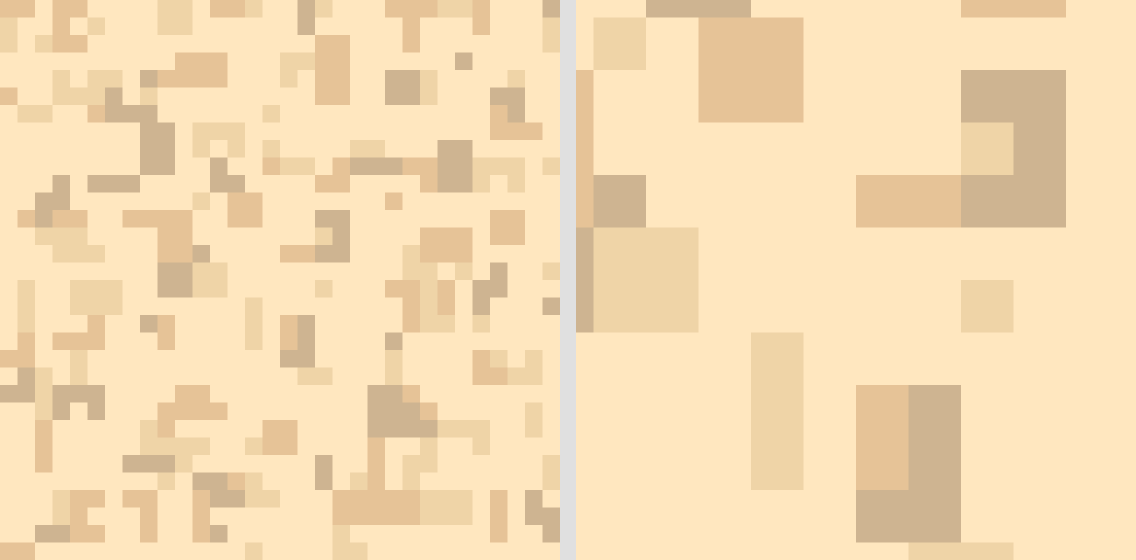
Left, the full canvas; right, a detail of the centre.
Reproduce this pattern procedurally as a Shadertoy shader.

```glsl
// Desert digital camouflage: small blocky pieces in three tans scattered on a sand ground.

const float CELLS = 32.0;   // grid cells across the canvas
const float BLOCK = 4.0;    // cells per scatter block, one piece at most in each

const vec3 SAND  = vec3(1.00, 0.906, 0.749);
const vec3 STRAW = vec3(0.937, 0.831, 0.655);
const vec3 CLAY  = vec3(0.902, 0.765, 0.592);
const vec3 STONE = vec3(0.808, 0.706, 0.569);

// Pieces as 3x3 bit masks: single, bars, corners, square, step, cup, slab
const int PIECES[10] = int[10](1, 1, 3, 7, 11, 15, 27, 51, 47, 63);

float hash(vec2 p, float seed) {
    return fract(sin(dot(p, vec2(127.1, 311.7)) + seed * 74.7) * 43758.5453);
}

// Is this local cell filled by the piece, after a random turn and flip?
bool pieceCovers(vec2 local, int mask, vec3 turn) {
    if (any(lessThan(local, vec2(0.0))) || any(greaterThan(local, vec2(2.0)))) return false;
    if (turn.x > 0.5) local = local.yx;
    if (turn.y > 0.5) local.x = 2.0 - local.x;
    if (turn.z > 0.5) local.y = 2.0 - local.y;
    int bit = int(local.x + 3.0 * local.y + 0.5);
    return ((mask >> bit) & 1) == 1;
}

// Does any piece of this layer cover the cell? density: share of blocks in use
bool layerCovers(vec2 cell, float density, float seed) {
    vec2 home = floor(cell / BLOCK);
    for (int j = -1; j <= 0; j++) {
        for (int i = -1; i <= 0; i++) {
            vec2 block = home + vec2(i, j);
            // evenly spread value picks both presence and shape
            float pick = fract(dot(block, vec2(0.7549, 0.5698)) + seed * 0.37);
            if (pick >= density) continue;
            int shape = min(int(pick / density * 10.0), 9);
            vec2 jitter = floor(BLOCK * vec2(hash(block, seed), hash(block, seed + 1.3)));
            vec3 turn = vec3(hash(block, seed + 2.6), hash(block, seed + 3.9), hash(block, seed + 5.2));
            if (pieceCovers(cell - block * BLOCK - jitter, PIECES[shape], turn)) return true;
        }
    }
    return false;
}

// Layers from bottom to top, each on its own shifted block grid
vec3 camouflage(vec2 cell) {
    vec3 color = SAND;
    if (layerCovers(cell, 0.90, 1.0)) color = STRAW;
    if (layerCovers(cell + vec2(2.0, 1.0), 0.80, 8.0)) color = CLAY;
    if (layerCovers(cell + vec2(1.0, 3.0), 0.51, 15.0)) color = STONE;
    return color;
}

void mainImage(out vec4 fragColor, in vec2 fragCoord) {
    // average four samples per pixel to smooth the cell edges
    vec3 sum = vec3(0.0);
    for (int k = 0; k < 4; k++) {
        vec2 offset = vec2(k % 2, k / 2) * 0.5 - 0.25;
        vec2 uv = (fragCoord + offset) / iResolution.y;
        sum += camouflage(floor(uv * CELLS));
    }
    fragColor = vec4(sum / 4.0, 1.0);
}
```
